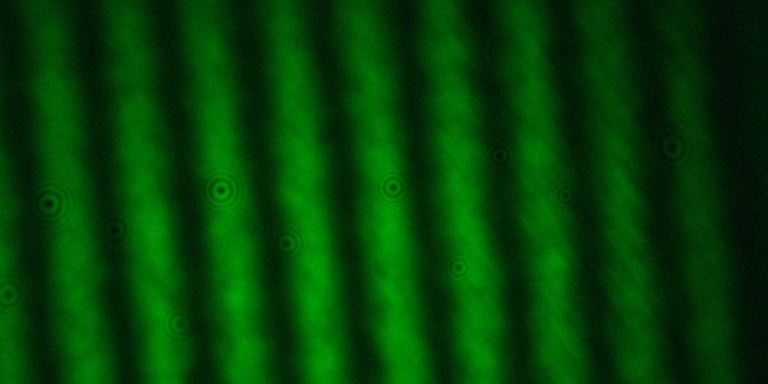
Give the GLSL for this pattern, as a Shadertoy shader.

```glsl
// Green laser interference fringes, slightly tilted, with mottling and dust diffraction rings.

const float TAU = 6.2831853;
const float FRINGE_SPACING = 0.2068;
const float FRINGE_TILT = 0.115;
const float FIRST_FRINGE = 0.115;
const int DUST_COUNT = 11;

vec2 hashGradient(vec2 cell) {
    vec3 q = fract(vec3(cell.xyx) * vec3(0.1031, 0.1030, 0.0973));
    q += dot(q, q.yzx + 33.33);
    float angle = TAU * fract((q.x + q.y) * q.z);
    return vec2(cos(angle), sin(angle));
}

float gradientNoise(vec2 p) {
    vec2 i = floor(p), f = fract(p);
    vec2 u = f * f * f * (f * (f * 6.0 - 15.0) + 10.0);
    vec2 e = vec2(0.0, 1.0);
    float a = dot(hashGradient(i), f);
    float b = dot(hashGradient(i + e.yx), f - e.yx);
    float c = dot(hashGradient(i + e.xy), f - e.xy);
    float d = dot(hashGradient(i + e.yy), f - e.yy);
    return mix(mix(a, b, u.x), mix(c, d, u.x), u.y);
}

float fractalNoise(vec2 p) {
    float sum = 0.0, gain = 1.0;
    for (int i = 0; i < 3; i++) {
        sum += gain * gradientNoise(p);
        p = p * 2.03 + 17.3;
        gain *= 0.5;
    }
    return sum;
}

// Horizontal position with the tilt of the fringes removed
float straighten(vec2 p, float tilt) {
    return p.x - tilt * (1.0 - p.y);
}

// Cosine fringes: 0 in the dark bands, 1 on the bright ones
float fringes(float x, float first, float spacing) {
    return 0.5 + 0.5 * cos(TAU * (x - first) / spacing);
}

// Lopsided Gaussian glow of the beam
float beam(vec2 p, vec2 center) {
    vec2 d = p - center;
    float falloff = d.x < 0.0 ? 0.5 : 1.3;
    return exp(-falloff * d.x * d.x - 1.25 * d.y * d.y);
}

// Dark core with tightening rings that fade outward
float dustRings(vec2 d, float size) {
    float s = length(d) / size;
    return -cos(7.0 * pow(s, 1.5)) * exp(-1.3 * s) * smoothstep(3.0, 1.5, s);
}

// Dust specks spread by the golden ratio, sinking and fading along the sequence
float dust(vec2 p, float width) {
    float sum = 0.0;
    for (int i = 0; i < DUST_COUNT; i++) {
        float n = float(i);
        float across = 0.95 * fract(0.067 + n * 0.618);
        vec2 center = vec2(across * width, 0.455 + 0.22 * across - 0.0035 * n * n);
        float size = mix(0.022, 0.037, fract(0.8 + n * 0.37));
        sum += (0.55 - 0.03 * n) * dustRings(p - center, size);
    }
    return sum;
}

// Fine streaks running down to the right
float streaks(vec2 p) {
    vec2 q = vec2(dot(p, vec2(0.8, 0.6)), dot(p, vec2(0.6, -0.8)));
    return gradientNoise(q * vec2(30.0, 5.0)) + 0.6 * gradientNoise(q * vec2(57.0, 8.0) + 9.0);
}

void mainImage(out vec4 fragColor, in vec2 fragCoord) {
    vec2 p = fragCoord / iResolution.y;
    float width = iResolution.x / iResolution.y;

    // Fringes with a slight wobble
    float x = straighten(p, FRINGE_TILT);
    float wobble = 0.012 * gradientNoise(p * 5.0) + 0.012 * gradientNoise(p * 13.0);
    float bands = fringes(x + wobble, FIRST_FRINGE, FRINGE_SPACING);

    // Beam brightness, dimmed at the right edge
    float glow = beam(p, vec2(0.97, 0.26));
    glow *= 1.0 - 0.65 * smoothstep(width - 0.28, width - 0.08, x);
    float green = 0.062 + 0.095 * glow + 0.42 * glow * bands;

    // Mottling, streaks, dust and grain
    float streakGain = mix(0.05, 0.17, smoothstep(0.8, 1.6, p.x));
    green *= 1.0 + 0.22 * fractalNoise(p * 11.0) + streakGain * streaks(p);
    green *= 1.0 + dust(p, width);
    green += 0.042 * gradientNoise(p * 117.0);

    float level = clamp(green, 0.0, 1.0);
    fragColor = vec4(0.008 * (1.0 - level), level, mix(0.022, 0.005, level), 1.0);
}
```
